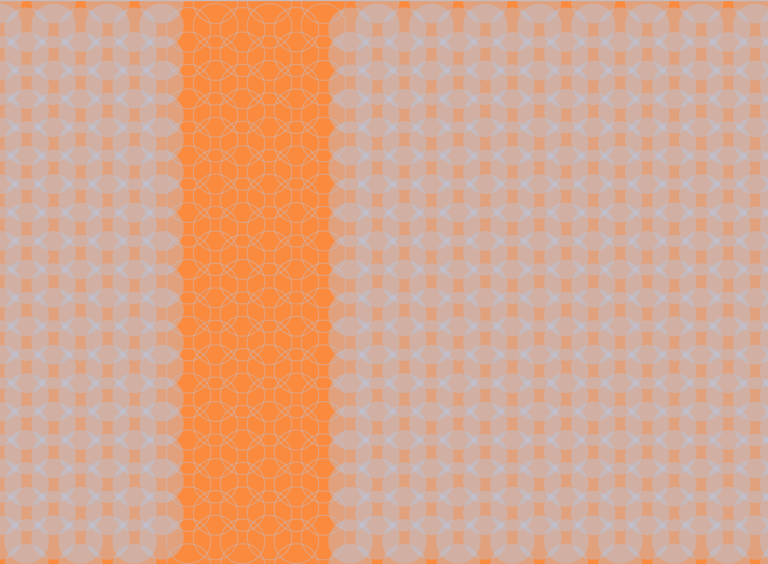
Reproduce this pattern procedurally as a WebGL 1 fragment shader.

```glsl
precision mediump float;

uniform vec2 u_resolution;

// Lengths are fractions of the canvas height.
#define COLUMN_STEP 0.04784
#define ROW_STEP 0.0504
#define RADIUS 0.0394
#define NUDGE 0.0034
#define ORIGIN vec2(-0.0006, -0.0011)
#define LINE_WIDTH 0.0021
#define LINE_ALPHA 0.36
#define FILL_ALPHA 0.37
#define BARE_COLUMNS vec2(6.5, 12.5)
#define BASE_COLOR vec3(0.982, 0.540, 0.242)
#define INK_COLOR vec3(0.710, 0.786, 0.900)
#define RIM_COLOR vec3(0.78, 0.73, 0.74)

// Centre of a disc; alternate discs lean up or down to vary the overlaps.
vec2 discCentre(vec2 cell) {
  float lean = 1.0 - 2.0 * mod(cell.x + cell.y, 2.0);
  return ORIGIN + cell * vec2(COLUMN_STEP, ROW_STEP) + vec2(0.0, NUDGE * lean);
}

// Ink opacity of one disc: a flat fill, or an outline in the bare columns.
float discInk(vec2 point, vec2 cell, float pixel) {
  vec2 centre = discCentre(cell);
  float edge = length(point - centre) - RADIUS;
  float fill = clamp(0.5 - edge / pixel, 0.0, 1.0);
  float outline = clamp(0.5 + (0.5 * LINE_WIDTH - abs(edge)) / pixel, 0.0, 1.0);
  float bare = step(BARE_COLUMNS.x, cell.x) * step(cell.x, BARE_COLUMNS.y);
  float inside = step(0.0, centre.y) * step(centre.y, 1.005);
  return inside * mix(FILL_ALPHA * fill, LINE_ALPHA * outline, bare);
}

void main() {
  float pixel = 1.0 / u_resolution.y;
  vec2 point = vec2(gl_FragCoord.x, u_resolution.y - gl_FragCoord.y) * pixel;
  vec2 nearest = floor((point - ORIGIN) / vec2(COLUMN_STEP, ROW_STEP) + 0.5);

  // Each translucent disc lets part of the base through.
  float baseShare = 1.0;
  for (int i = -1; i <= 1; i++) {
    for (int j = -1; j <= 1; j++) {
      vec2 cell = nearest + vec2(float(i), float(j));
      baseShare *= 1.0 - discInk(point, cell, pixel);
    }
  }
  vec3 color = mix(INK_COLOR, BASE_COLOR, baseShare);

  // Pale hairline along the top edge.
  float rim = clamp(0.5 + (LINE_WIDTH - point.y) / pixel, 0.0, 1.0);
  gl_FragColor = vec4(mix(color, RIM_COLOR, rim), 1.0);
}
```
